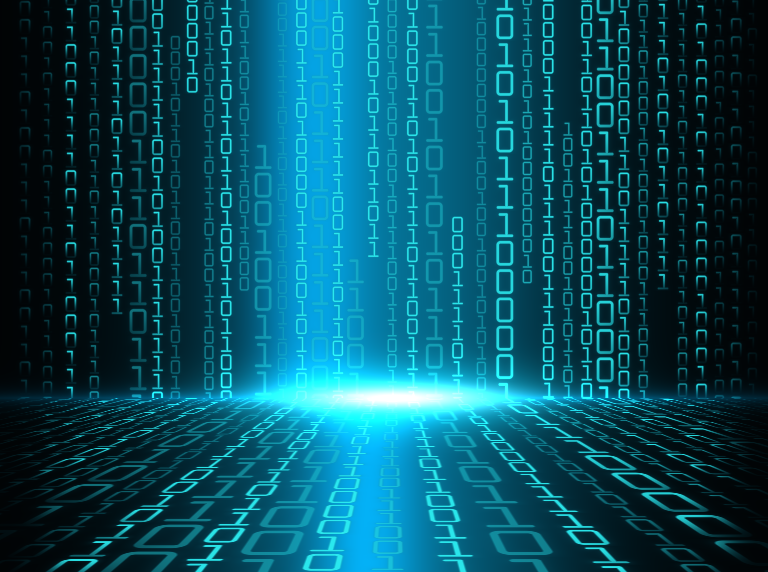
A WebGL 1 fragment shader for this background:

```glsl
precision highp float;
// Binary rain on a dark teal wall that runs on over a perspective floor.
// Digits are distance fields in unevenly spaced columns; the backdrop and
// the flare on the horizon are sums of Gaussian glows.
uniform vec2 u_resolution;

const float ASPECT = 1.343;
const float HORIZON = 0.304;
const vec2 VANISH = vec2(0.689, 0.423);
const float STEP = 0.0344;
const vec3 DIM_INK = vec3(0.04, 0.50, 0.60);
const vec3 BRIGHT_INK = vec3(0.18, 0.95, 0.96);

float hash(vec2 p) {
  return fract(sin(dot(p, vec2(127.1, 311.7))) * 43758.5453);
}

float bell(float x, float width) {
  return exp(-x * x / (width * width));
}

float segment(vec2 p, vec2 a, vec2 b) {
  vec2 ab = b - a;
  return length(p - a - ab * clamp(dot(p - a, ab) / dot(ab, ab), 0.0, 1.0));
}

// Distance to the centre line of a zero or a one in a cell of height 1
float digitLine(vec2 q, float isOne) {
  vec2 corner = abs(q) - vec2(0.15, 0.29);
  float zero = abs(length(max(corner, 0.0)) + min(max(corner.x, corner.y), 0.0) - 0.1);
  float one = segment(q, vec2(-0.17, 0.37), vec2(0.06, 0.37));
  one = min(one, segment(q, vec2(0.06, 0.37), vec2(0.06, -0.38)));
  one = min(one, segment(q, vec2(-0.24, -0.38), vec2(0.25, -0.38)));
  return mix(zero, one, isOne);
}

float columnX(float k) {
  float drift = 0.0114 + 0.0149 * cos(0.2732 * (k - 6.0));
  return 0.0385 + STEP * k + drift + 0.0052 * cos(0.6283 * (k - 15.0));
}

// 1 for the wide columns
float isWide(float k) {
  bool middle = abs(k - 18.0) < 7.0 && mod(k, 3.0) < 0.5 && mod(k, 9.0) > 0.5;
  return (middle || abs(mod(k, 12.0) - 5.0) < 0.5) ? 1.0 : 0.0;
}

// Some columns stop half way down, others start half way
float columnSpan(float k, float y) {
  float stop = 0.48 + 0.12 * hash(vec2(k, 4.0));
  float start = 0.53 + 0.035 * abs(k - 19.0);
  if (abs(mod(k, 7.0) - 4.0) < 0.5) return step(stop, y);
  if (abs(mod(k, 5.0) - 2.0) < 0.5) return step(y, start);
  return k == 8.0 ? step(0.84, y) : 1.0;
}

// Strength of the digit ink at a point of the wall plane
float digitRain(vec2 pos, float blur, float side, float cut) {
  float nearest = floor((pos.x - 0.0385) / STEP);
  float ink = 0.0;
  for (float j = -2.0; j <= 1.0; j += 1.0) {
    float k = nearest + j;
    if (k < 0.0 || k > 37.0) continue;
    float wide = isWide(k);
    float odd = mod(k, 2.0);
    float pitch = mix(mix(0.0315, 0.0270, odd), 0.0495, wide);
    float y = pos.y / pitch + hash(vec2(k, 1.0));
    float row = floor(y);
    vec2 q = vec2((pos.x - columnX(k)) / pitch, fract(y) - 0.5);
    float d = digitLine(q, step(0.5, hash(vec2(k, row)))) - 0.052;
    float soft = blur / pitch;
    float cover = 1.0 - smoothstep(-soft, soft, d);
    cover += 0.16 * (1.0 - cover) * exp(-12.0 * max(d, 0.0));
    float level = mix(0.95, 0.45 + 0.3 * hash(vec2(k, 2.0)), odd);
    level = mix(level, k < 22.0 ? 0.55 : 0.9, wide);
    level *= mix(1.0, smoothstep(-0.5, 0.45, q.y), side);
    float span = mix(1.0, columnSpan(k, (row + 0.5) * pitch), cut);
    ink = max(ink, cover * level * span);
  }
  return ink;
}

// Wide teal light with a narrow blue beam
vec3 backdrop(float x, float beamX) {
  vec3 color = vec3(0.002, 0.008, 0.012);
  color += vec3(0.015, 0.42, 0.55) * bell(x - 0.5, 0.24);
  return color + vec3(0.0, 0.27, 0.41) * bell(x - beamX, 0.07);
}

// Line of light, halo and white core on the horizon
vec3 flare(vec2 d) {
  vec3 light = vec3(0.0, 0.42, 0.60) * exp(-abs(d.y) / 0.012) * bell(d.x, 0.60);
  light += vec3(0.05, 0.50, 0.55) * bell(d.x, 0.25) * bell(d.y, 0.055);
  return light + vec3(1.0, 0.8, 0.6) * bell(d.x, 0.15) * bell(d.y, 0.020);
}

void main() {
  vec2 uv = gl_FragCoord.xy / u_resolution;
  vec2 p = uv * vec2(ASPECT, 1.0);
  float pixel = 1.0 / u_resolution.y;
  float onWall = smoothstep(-pixel, pixel, p.y - HORIZON);
  float offset = abs(uv.x - 0.5);
  float side = smoothstep(0.22, 0.46, offset);

  // The floor spreads the wall columns away from the vanishing point
  float nearness = max(VANISH.y - p.y, 0.1);
  float scale = (VANISH.y - HORIZON) / nearness;
  vec2 floorPos = vec2(VANISH.x + (p.x - VANISH.x) * scale, -0.381 * log(nearness));
  float ink = p.y > HORIZON
    ? digitRain(p, pixel * 0.8, side, 1.0)
    : digitRain(floorPos, pixel * scale * 1.6, side * 0.6, 0.0);
  ink *= 1.0 - 0.85 * smoothstep(0.40, 0.49, offset);

  vec3 color = backdrop(uv.x, mix(0.475, 0.405, onWall));
  color = mix(color, mix(DIM_INK, BRIGHT_INK, ink), ink);
  color += flare(p - vec2(0.69, HORIZON));
  gl_FragColor = vec4(min(color, 1.0), 1.0);
}
```
